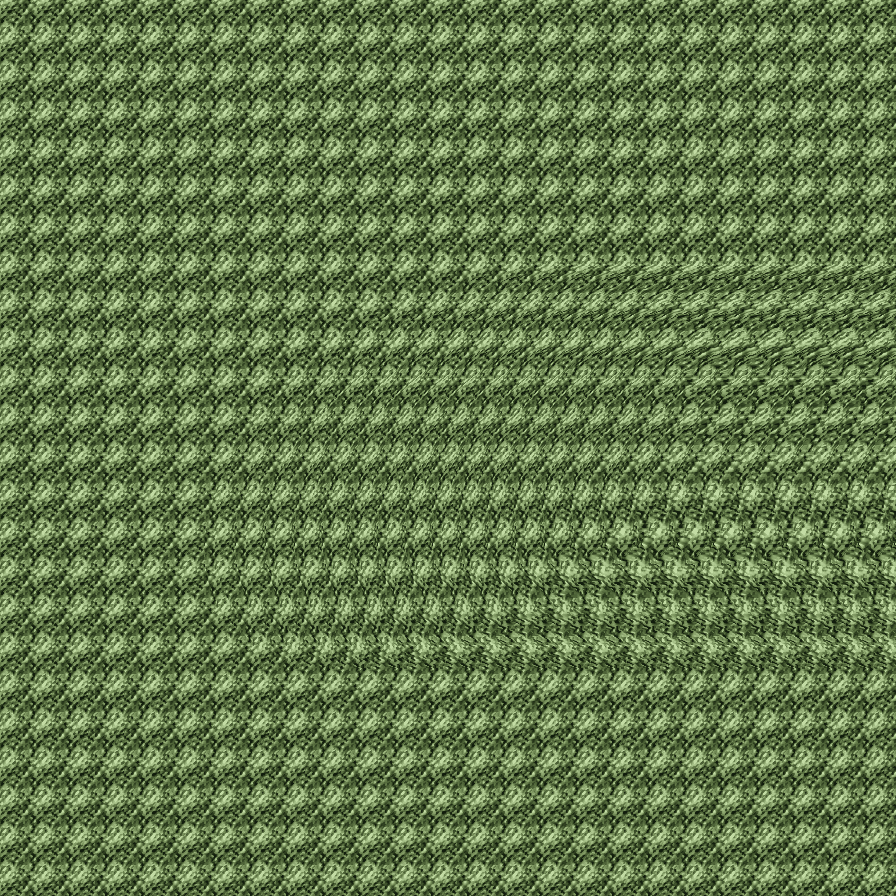
Give the GLSL for this pattern, as a Shadertoy shader.

```glsl
// Woven green grain tiles, sheared sideways by a hidden tilted dome as in an autostereogram.

const float TAU = 6.2831853;
const vec2 REPEATS = vec2(24.75, 23.5);

vec3 hash3(vec2 p) {
    vec3 q = fract(p.xyx * vec3(0.1031, 0.1030, 0.0973));
    q += dot(q, q.yxz + 33.33);
    return fract((q.xxy + q.yzz) * q.zyx);
}

// Relief of the hidden dome, terraced with soft steps, in fractions of a tile
float relief(vec2 p) {
    p -= vec2(0.495, 0.479);
    float along = dot(p, vec2(0.87, 0.49)) / 0.315;
    float across = dot(p, vec2(-0.49, 0.87)) / 0.19;
    float level = 6.0 * sqrt(max(0.0, 1.0 - along * along - across * across));
    return (floor(level) + smoothstep(0.75, 1.0, fract(level))) / 21.0;
}

// Cellular grain that wraps on the tile, drawn out along the rising diagonal
float grain(vec2 tile) {
    vec2 count = vec2(15.0, 16.0);
    vec2 p = tile * count;
    vec2 cell = floor(p);
    float sum = 0.0, total = 0.0;
    for (int y = -1; y <= 1; y++) {
        for (int x = -1; x <= 1; x++) {
            vec2 corner = cell + vec2(x, y);
            vec3 rnd = hash3(mod(corner, count) + 7.0);
            vec2 d = corner + rnd.xy - p;
            float rise = d.x + d.y, fall = d.x - d.y;
            float weight = exp(-3.5 * rise * rise - 9.0 * fall * fall);
            sum += weight * rnd.z;
            total += weight;
        }
    }
    return sum / max(total, 1e-5) - 0.5;
}

// Crossing diagonal strokes from layered sines with whole frequencies
float strokes(vec2 tile) {
    float sum = 0.0;
    for (int i = 0; i < 4; i++) {
        float k = float(i);
        float rising = dot(tile, vec2(k + 3.0, -k - 2.0));
        float falling = dot(tile, vec2(k + 2.0, 5.0 - mod(k, 2.0)));
        sum += sin(TAU * rising + k * k * 1.7) + 0.6 * sin(TAU * falling + k * 2.3);
    }
    return sum;
}

void mainImage(out vec4 fragColor, in vec2 fragCoord) {
    vec2 uv = fragCoord / iResolution.xy;

    // Walk left tile by tile; the relief shortens every step it covers
    float x = uv.x;
    for (int i = 0; i < 32; i++) {
        float halfStep = 0.5 / REPEATS.x;
        x -= (1.0 - relief(vec2(x - halfStep, uv.y))) / REPEATS.x;
    }
    vec2 tile = fract(vec2(x, uv.y) * REPEATS - vec2(0.225, 0.58));

    // Bright tilted centre with dark bands between the rows
    float blob = 0.16 * cos(TAU * tile.y) + 0.07 * cos(TAU * tile.x)
               + 0.09 * cos(TAU * (tile.x - tile.y));
    float tone = 0.46 + blob + 0.09 * strokes(tile) + 0.85 * grain(tile);
    tone = clamp(tone, -0.06, 1.06);

    // Dark moss to pale leaf
    vec3 color = vec3(0.10, 0.15, 0.07) + tone * (vec3(0.53, 0.64, 0.33)
               + tone * vec3(0.09, 0.03, 0.20));
    fragColor = vec4(color, 1.0);
}
```
